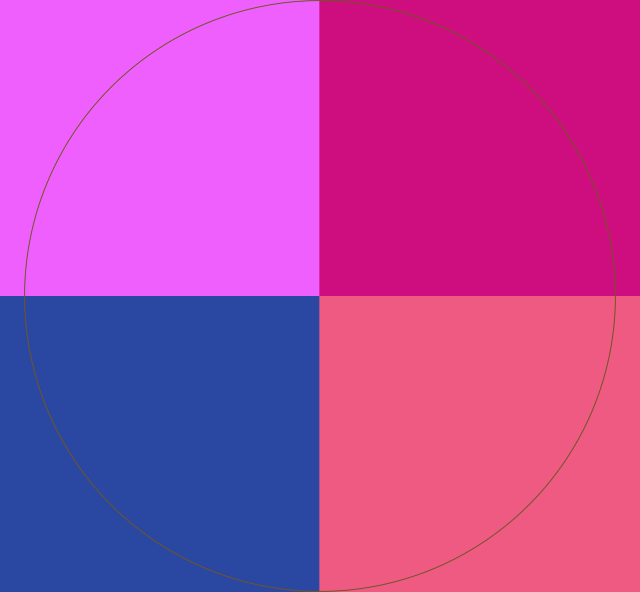
Write a Shadertoy shader that draws this background.

```glsl
void mainImage(out vec4 fragColor, in vec2 fragCoord) {
    // Centred coordinates, one unit per canvas height
    vec2 p = (fragCoord - 0.5 * iResolution.xy) / iResolution.y;
    float pixel = 1.0 / iResolution.y;

    // Four flat quadrants with smooth seams
    vec2 side = smoothstep(-0.5 * pixel, 0.5 * pixel, p + vec2(0.001, 0.0));
    vec3 violet = vec3(0.937, 0.373, 0.992);
    vec3 magenta = vec3(0.808, 0.051, 0.498);
    vec3 blue = vec3(0.165, 0.282, 0.631);
    vec3 coral = vec3(0.933, 0.353, 0.506);
    vec3 color = mix(mix(blue, coral, side.x), mix(violet, magenta, side.x), side.y);

    // Thin olive ring touching the top and bottom edges
    float ringDistance = abs(length(p) - 0.499);
    float ring = 1.0 - smoothstep(0.0, 0.001 + 0.5 * pixel, ringDistance);
    color = mix(color, vec3(0.44, 0.33, 0.14), 0.9 * ring);

    fragColor = vec4(color, 1.0);
}
```
